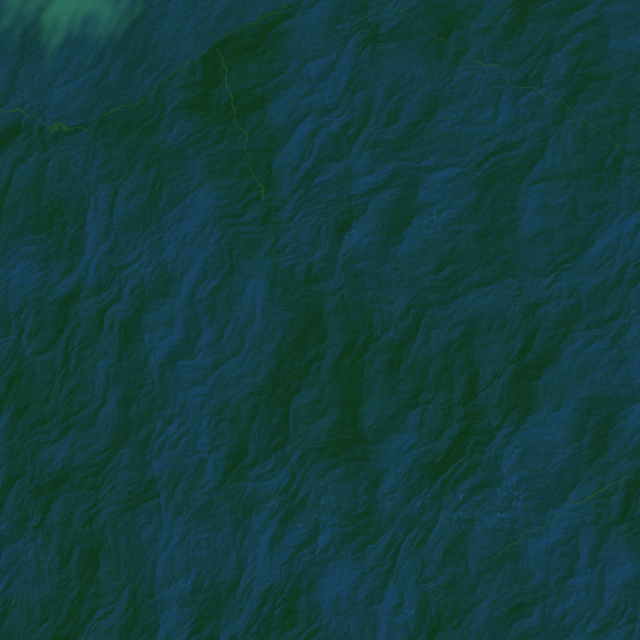
Reproduce this texture procedurally as a three.js fragment shader.

```glsl
// Draws false-colour mountains from above: green shaded slopes, blue lit ones, thin rivers, a corner cloud.
#define RIDGE_FREQ 8.0     // large ridges across the canvas
#define DETAIL_GAIN 0.88   // slope strength kept by each finer octave
#define RELIEF 0.22        // contrast between lit and shaded slopes
#define FACE_CONTRAST 0.14 // contrast between whole mountain faces
#define MEAN_TONE 0.47     // balance from green (0) to blue (1)
#define SOFTNESS 0.0010    // half width of the slope sample
#define RIVER_WIDTH 0.0011
#define SHADE_COLOR vec3(0.060, 0.230, 0.150)
#define LIT_COLOR vec3(0.090, 0.252, 0.340)
#define RIVER_COLOR vec3(0.150, 0.340, 0.160)
#define CLOUD_COLOR vec3(0.180, 0.450, 0.370)
#define GLINT_COLOR vec3(0.150, 0.330, 0.460)

varying vec2 vUv;

vec2 latticeGradient(vec2 cell) {
  vec3 h = fract(vec3(cell.xyx) * vec3(0.1031, 0.1030, 0.0973));
  h += dot(h, h.yzx + 33.33);
  float angle = 6.2832 * fract((h.x + h.y) * h.z);
  return vec2(cos(angle), sin(angle));
}

float gradientNoise(vec2 p) {
  vec2 i = floor(p), f = p - i;
  vec2 u = f * f * f * (f * (f * 6.0 - 15.0) + 10.0);
  vec2 o = vec2(0.0, 1.0);
  float low = mix(dot(latticeGradient(i), f),
                  dot(latticeGradient(i + o.yx), f - o.yx), u.x);
  float high = mix(dot(latticeGradient(i + o), f - o),
                   dot(latticeGradient(i + 1.0), f - 1.0), u.x);
  return mix(low, high, u.y);
}

vec2 noiseOffset(vec2 p) {
  return vec2(gradientNoise(p + 17.3), gradientNoise(p + 61.8));
}

// Folded noise makes sharp crests; finer octaves turn diagonal and grow rounder
float terrainHeight(vec2 p) {
  p += 0.04 * noiseOffset(p * 5.0) + 0.016 * noiseOffset(p * 17.0)
     + 0.005 * noiseOffset(p * 50.0) - 0.5;
  float height = 0.0, freq = RIDGE_FREQ, weight = 1.0, angle = 1.45 - 0.4 * p.x;
  float stretch = 0.48;
  for (int i = 0; i < 6; i++) {
    vec2 along = vec2(cos(angle), sin(angle));
    vec2 q = vec2(dot(p, vec2(along.y, -along.x)), stretch * dot(p, along));
    height += weight / freq * abs(gradientNoise(q * freq + 7.7 * float(i) + 40.0));
    freq *= 1.8;
    weight *= DETAIL_GAIN;
    angle -= 0.22;
    stretch += 0.04;
  }
  return height;
}

// Nearly flat faces, -1 or 1, that meet along crisp borders
float faceSide(vec2 p, float width) {
  float n = gradientNoise(p);
  return n / sqrt(n * n + width * width);
}

float segmentDistance(vec2 p, vec2 a, vec2 b) {
  vec2 ab = b - a;
  return length(p - a - ab * clamp(dot(p - a, ab) / dot(ab, ab), 0.0, 1.0));
}

// Rivers: a few courses bent by noise
float riverDistance(vec2 p) {
  float d = segmentDistance(p, vec2(0.14, 0.79), vec2(0.47, 1.01));
  d = min(d, segmentDistance(p, vec2(-0.02, 0.83), vec2(0.14, 0.79)));
  d = min(d, segmentDistance(p, vec2(0.35, 0.92), vec2(0.39, 0.70)));
  d = min(d, segmentDistance(p, vec2(0.60, 1.01), vec2(0.79, 0.88)));
  d = min(d, segmentDistance(p, vec2(0.79, 0.88), vec2(1.01, 0.74)));
  return min(d, segmentDistance(p, vec2(0.76, 0.12), vec2(1.01, 0.28)));
}

void main() {
  vec2 p = vUv;
  vec2 bent = p + 0.03 * noiseOffset(p * 6.0) + 0.016 * noiseOffset(p * 22.0)
            + 0.008 * noiseOffset(p * 60.0);

  // Slope towards the light, with the steepest faces compressed
  vec2 toLight = vec2(-0.72, 0.69);
  float slope = (terrainHeight(p - toLight * SOFTNESS)
               - terrainHeight(p + toLight * SOFTNESS)) / (2.0 * SOFTNESS);
  slope *= 1.15 / sqrt(1.0 + 0.2 * slope * slope);

  // Broad regions, steep narrow faces and wider slanted ones
  float region = gradientNoise(bent * 2.6 + 5.0) + 0.6 * gradientNoise(bent * 6.0 + 31.0);
  float faces = faceSide(vec2(bent.x * 9.0, bent.y * 3.2) + 12.0, 0.06)
              + 0.8 * faceSide(vec2(bent.x * 4.0 - bent.y * 4.0, bent.x * 4.0 + bent.y * 7.0) + 70.0, 0.06);
  float tone = MEAN_TONE + RELIEF * slope + 0.28 * region + FACE_CONTRAST * faces;

  // Flatter, bluer plain beyond the upper left river, dark slopes below it
  float beyond = bent.y - max(0.697 + 0.667 * bent.x, 0.80);
  float west = smoothstep(0.50, 0.42, p.x);
  float plain = smoothstep(-0.003, 0.008, beyond) * west;
  tone -= 0.18 * west * smoothstep(-0.20, -0.04, beyond);
  tone = mix(tone, 0.72 + 0.13 * slope + 0.2 * region, 0.9 * plain);
  tone = clamp(tone, -0.15, 1.08);

  // Ground colour with faint fine grain
  float grain = gradientNoise(p * 130.0) + 0.8 * gradientNoise(p * 240.0);
  vec3 color = mix(SHADE_COLOR, LIT_COLOR, tone) * (1.0 + 0.06 * grain + 0.03 * slope);

  // Clustered pale specks on lit ground
  float cluster = smoothstep(0.10, 0.45, gradientNoise(p * 7.0 + 23.0)) * smoothstep(0.4, 0.9, tone);
  float speck = smoothstep(0.15, 0.5, gradientNoise(p * 120.0 + 9.0));
  color = mix(color, GLINT_COLOR, 0.65 * cluster * speck);

  // Thin rivers of uneven strength
  float river = 1.0 - smoothstep(0.4 * RIVER_WIDTH, 1.8 * RIVER_WIDTH, riverDistance(bent));
  color = mix(color, RIVER_COLOR, river * clamp(0.5 + gradientNoise(p * 18.0), 0.3, 0.7));

  // Soft streaked cloud in the corner
  vec2 streak = vec2(p.x * 22.0 - p.y * 13.0, p.x * 6.0 + p.y * 10.0);
  float wisps = gradientNoise(streak) + 0.6 * gradientNoise(streak * 2.7);
  float cover = 1.0 - length((p - vec2(0.11, 1.01)) / vec2(0.155, 0.10)) + 0.6 * wisps;
  color = mix(color, CLOUD_COLOR, 0.9 * smoothstep(-0.05, 1.0, cover));

  gl_FragColor = vec4(color, 1.0);
}
```
